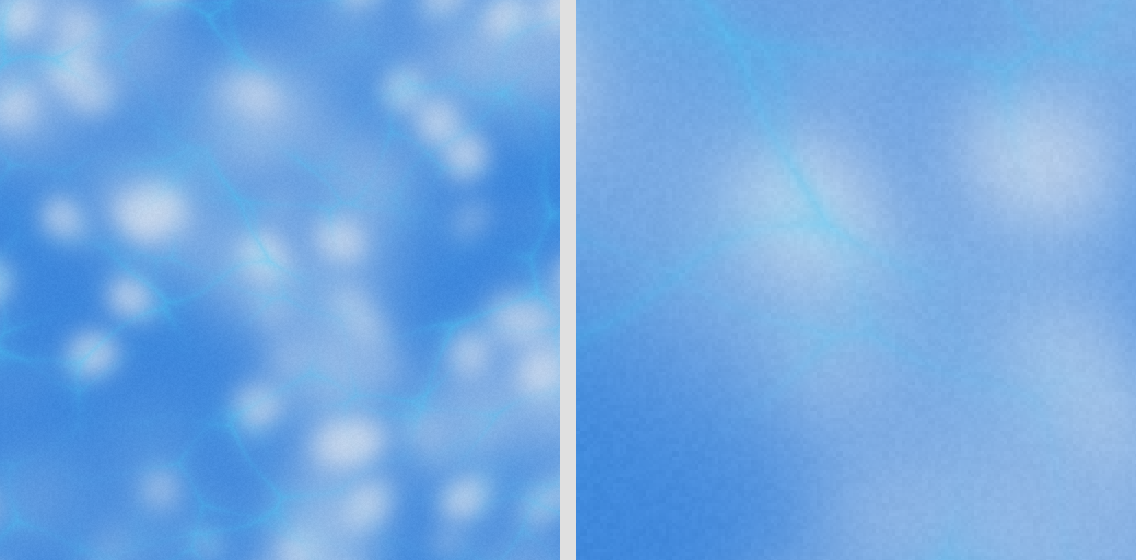
Left: the whole. Right: its middle third, enlarged.
This texture is drawn by a WebGL 2 fragment shader. Its source:

```glsl
#version 300 es
precision highp float;

uniform vec2 u_resolution;
out vec4 fragColor;

vec3 hash3(vec2 p) {
    vec3 q = fract(p.xyx * vec3(0.1031, 0.1030, 0.0973) + 0.137);
    q += dot(q, q.yxz + 33.33);
    return fract((q.xxy + q.yzz) * q.zyx);
}

// Sum of soft round spots, one per cell, with random strength above a threshold
float softSpots(vec2 p, float falloff, float threshold) {
    vec2 cell = floor(p);
    float sum = 0.0;
    for (int y = -2; y <= 2; y++) {
        for (int x = -2; x <= 2; x++) {
            vec2 id = cell + vec2(x, y);
            vec3 h = hash3(id + 40.0);
            vec2 d = p - id - h.xy;
            sum += smoothstep(threshold, 1.0, h.z) * exp(-falloff * dot(d, d));
        }
    }
    return sum;
}

// Distances to the three nearest cell points, in rising order
vec3 nearestThree(vec2 p) {
    vec2 cell = floor(p);
    vec3 f = vec3(9.0);
    for (int y = -2; y <= 2; y++) {
        for (int x = -2; x <= 2; x++) {
            vec2 id = cell + vec2(x, y);
            float d = length(id + hash3(id + 91.0).xy - p);
            if (d < f.x) f = vec3(d, f.xy);
            else if (d < f.y) f = vec3(f.x, d, f.y);
            else f.z = min(f.z, d);
        }
    }
    return f;
}

vec2 sineWarp(vec2 p) {
    return sin(p.yx * 9.0 + vec2(0.4, 2.1)) * 0.030
         + sin(p.yx * 21.0 + p * 8.0 + vec2(3.7, 1.2)) * 0.012
         + sin(p.yx * 47.0 - p * 19.0) * 0.004;
}

// Light filaments along cell borders, fading and blurring away from the joints
float caustics(vec2 p, vec2 scale, float offset) {
    vec2 q = p + sineWarp(p + offset);
    vec3 f = nearestThree(q * scale + offset);
    float edge = f.y - f.x;
    float node = f.z - f.x;
    float patches = 0.5 + 0.28 * sin(p.x * 11.0 + 3.0 * sin(p.y * 7.0 + offset))
                        + 0.22 * sin(p.y * 15.0 - p.x * 6.0 + offset * 2.0);
    float thread = exp(-edge * mix(7.0, 20.0, patches) - node * 2.6);
    float glow = exp(-edge * 4.0 - node * 4.0);
    return smoothstep(0.2, 0.95, patches) * 0.55 * thread + (0.08 + 0.28 * patches) * glow;
}

void main() {
    vec2 uv = gl_FragCoord.xy / min(u_resolution.x, u_resolution.y);
    vec2 drift = uv + sineWarp(uv * 0.7 + 3.0) * 0.5;

    // Broad haze and smaller bright spots over deep blue
    float haze = softSpots(drift * 5.2, 3.4, 0.25) * 0.50;
    float spots = softSpots(drift * 9.6 + 17.0, 6.5, 0.36) * 0.92;
    float white = 1.0 - exp(-1.15 * (haze + spots));
    vec3 color = mix(vec3(0.235, 0.525, 0.86), vec3(0.86, 0.885, 0.93), white);

    // Cyan filaments in two overlapping nets
    float light = caustics(uv, vec2(4.3, 5.6), 7.0) + 0.6 * caustics(uv, vec2(5.0, 6.8), 23.0);
    color = mix(color, vec3(0.27, 0.79, 0.96), 0.8 * (1.0 - exp(-light)));

    // Fine grain
    float grain = hash3(floor(uv * 512.0)).x + hash3(floor(uv * 256.0) + 5.0).y - 1.0;
    color += grain * 0.018;

    fragColor = vec4(color, 1.0);
}
```
